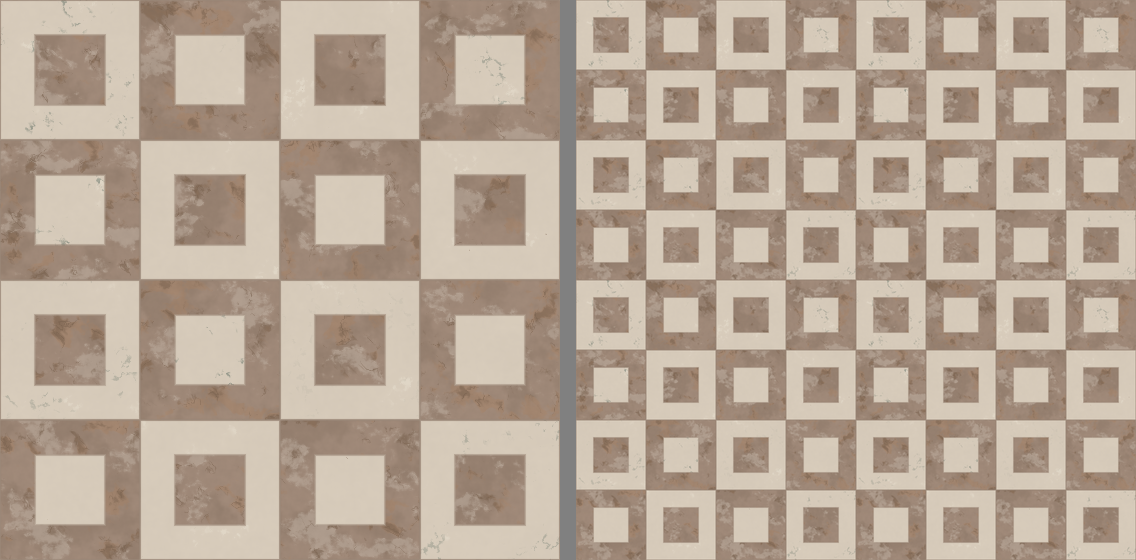
Left: one tile. Right: repeated 2 by 2.
A Shadertoy shader for this pattern:

```glsl
// Checkered marble floor: four by four square tiles, each inlaid with a square of the opposite stone.
#define TILES 4.0
#define INLAY 0.25
#define SOFTNESS 0.008
#define JOINT 0.009
#define CREAM vec3(0.840, 0.793, 0.728)
#define BROWN vec3(0.622, 0.534, 0.470)
#define UMBER vec3(0.585, 0.500, 0.436)
#define DARK vec3(0.470, 0.380, 0.305)
#define PALE vec3(0.725, 0.665, 0.610)
#define OCHRE vec3(0.650, 0.500, 0.380)
#define MOSS vec3(0.520, 0.545, 0.495)
#define PI 3.14159

uint hash(uvec3 v) {
    v = v * 1664525u + 1013904223u;
    v.x += v.y * v.z; v.y += v.z * v.x; v.z += v.x * v.y;
    v ^= v >> 16u;
    v.x += v.y * v.z; v.y += v.z * v.x; v.z += v.x * v.y;
    return v.x ^ (v.x >> 16u);
}

float random(uvec3 v) {
    return float(hash(v) & 65535u) / 65535.0;
}

float cornerSlope(vec2 corner, vec2 offset, vec2 period, uint seed) {
    float angle = 2.0 * PI * random(uvec3(uvec2(mod(corner, period)), seed));
    return dot(vec2(cos(angle), sin(angle)), offset);
}

// Gradient noise that wraps after a whole period
float gradientNoise(vec2 p, vec2 period, uint seed) {
    vec2 i = floor(p), f = p - i, e = vec2(1.0, 0.0);
    vec2 s = f * f * f * (f * (f * 6.0 - 15.0) + 10.0);
    float low = mix(cornerSlope(i, f, period, seed),
                    cornerSlope(i + e, f - e, period, seed), s.x);
    float high = mix(cornerSlope(i + e.yx, f - e.yx, period, seed),
                     cornerSlope(i + 1.0, f - 1.0, period, seed), s.x);
    return mix(low, high, s.y);
}

float fbm(vec2 uv, vec2 frequency, uint seed) {
    float sum = 0.0, amplitude = 1.0;
    for (int octave = 0; octave < 5; octave++) {
        sum += amplitude * gradientNoise(uv * frequency, frequency, seed + uint(octave));
        frequency *= 2.0;
        amplitude *= 0.55;
    }
    return sum;
}

// Clouded brown stone with pale drifts, dark stains and broken veins
vec3 brownMarble(vec2 uv, uint seed) {
    float cloud = fbm(uv, vec2(10.0), seed);
    vec2 bent = uv + 0.02 * vec2(cloud, -cloud);
    float drift = fbm(bent, vec2(8.0, 13.0), seed + 10u);
    float stain = fbm(bent, vec2(22.0), seed + 20u);
    float crack = abs(fbm(bent, vec2(14.0), seed + 30u));
    float grain = fbm(uv, vec2(60.0), seed + 40u);

    vec3 color = mix(BROWN, UMBER, smoothstep(-0.15, 0.35, cloud));
    color = mix(color, OCHRE, 0.4 * smoothstep(0.25, 0.6, stain - drift));
    color = mix(color, PALE, 0.6 * smoothstep(0.18, 0.5, drift + 0.25 * grain));
    color = mix(color, DARK, 0.55 * smoothstep(0.28, 0.65, stain + 0.3 * cloud));
    float vein = (1.0 - smoothstep(0.0, 0.06, crack)) * smoothstep(0.0, 0.4, stain);
    color = mix(color, DARK, 0.5 * vein);
    float paleVein = 1.0 - smoothstep(0.0, 0.035, abs(drift - 0.3));
    color = mix(color, PALE, 0.4 * paleVein * smoothstep(0.0, 0.3, grain));
    return color * (1.0 + 0.025 * grain);
}

// Calm cream stone; a few tiles carry grey-green veining
vec3 creamMarble(vec2 uv, uint seed, float wear) {
    float cloud = fbm(uv, vec2(9.0), seed + 50u);
    vec2 bent = uv + 0.015 * vec2(cloud, -cloud);
    float crack = abs(fbm(bent, vec2(18.0), seed + 60u));
    float patches = fbm(uv, vec2(10.0), seed + 70u);
    float grain = fbm(uv, vec2(64.0), seed + 80u);

    vec3 color = CREAM * (1.0 + 0.012 * cloud + 0.008 * grain);
    float fleck = smoothstep(0.35, 0.6, cloud) * smoothstep(0.0, 0.4, grain);
    color = mix(color, vec3(0.90, 0.87, 0.81), 0.55 * fleck);
    float vein = (1.0 - smoothstep(0.02, 0.13, crack)) * smoothstep(-0.1, 0.25, grain);
    color = mix(color, MOSS, 0.75 * wear * vein * smoothstep(0.0, 0.3, patches));
    float speck = smoothstep(0.72, 0.85, grain) * smoothstep(0.0, 0.3, patches);
    return mix(color, UMBER, 0.5 * speck);
}

void mainImage(out vec4 fragColor, in vec2 fragCoord) {
    vec2 uv = fragCoord / iResolution.xy;
    vec2 grid = uv * TILES;
    vec2 tile = mod(floor(grid), TILES);
    vec2 fromCenter = abs(fract(grid) - 0.5);
    float radius = max(fromCenter.x, fromCenter.y);
    float soft = max(SOFTNESS, TILES / iResolution.y);

    // Checker sign, flipped inside each inlay
    vec2 wave = clamp(sin(PI * grid) / (PI * soft), -1.0, 1.0);
    float inlayEdge = radius - INLAY;
    float side = wave.x * wave.y * clamp(inlayEdge / soft, -1.0, 1.0);

    // Every tile is cut from its own stone
    uvec3 tileId = uvec3(uvec2(tile), 7u);
    uint seed = hash(tileId) & 65535u;
    float wear = smoothstep(0.6, 1.0, random(tileId + 11u));
    vec3 color = mix(creamMarble(uv, seed, wear), brownMarble(uv, seed), 0.5 + 0.5 * side);

    // Fine joints between tiles and around inlays
    float joint = 1.0 - smoothstep(0.0, JOINT + 0.5 * soft, 0.5 - radius);
    float inlayJoint = 1.0 - smoothstep(0.0, JOINT + 0.5 * soft, abs(inlayEdge));
    color = mix(color, UMBER * 0.93, max(0.65 * joint, 0.3 * inlayJoint));
    fragColor = vec4(color, 1.0);
}
```
